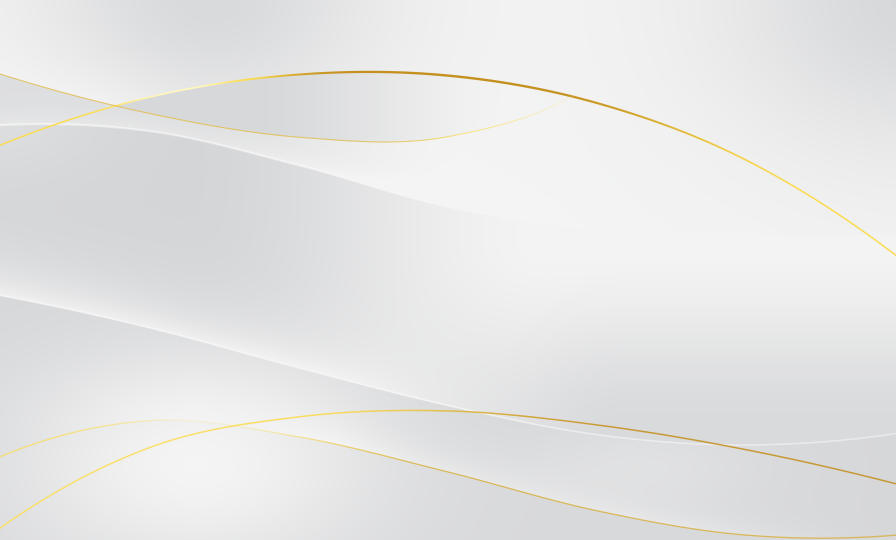
Give the GLSL for this background, as a WebGL 2 fragment shader.

```glsl
#version 300 es
precision highp float;
// Layered silver sheets with soft highlights, crossed by fine gold arcs.
// Each edge is a smooth spline over seven evenly spaced heights; shading is
// a single silver tone built from soft blobs and glows along the edges.

uniform vec2 u_resolution;
out vec4 fragColor;

// Signed distance above a spline, in canvas heights.
float above(vec2 uv, float k[7]) {
    float s = clamp(uv.x, 0.0, 0.9999) * 6.0;
    int i = int(s);
    float t = s - float(i), a = k[i], b = k[i + 1];
    // Quadratic extrapolation supplies the neighbours past both ends.
    float before = i > 0 ? k[max(i - 1, 0)] : 3.0 * (a - b) + k[2];
    float after = i < 5 ? k[min(i + 2, 6)] : 3.0 * (b - a) + k[4];
    float m = 0.5 * (b - before), n = 0.5 * (after - a);
    float c2 = 3.0 * (b - a) - 2.0 * m - n;
    float c3 = 2.0 * (a - b) + m + n;
    float height = a + t * (m + t * (c2 + t * c3));
    float slope = 6.0 * (m + t * (2.0 * c2 + 3.0 * t * c3));
    slope *= u_resolution.y / u_resolution.x;
    return (uv.y - height) / sqrt(1.0 + slope * slope);
}

float blob(vec2 uv, vec2 center, vec2 radius) {
    vec2 q = (uv - center) / radius;
    return exp(-dot(q, q));
}

// Antialiased coverage of the side where d is positive.
float cover(float d) {
    return clamp(d * u_resolution.y + 0.5, 0.0, 1.0);
}

// Antialiased stroke that keeps its weight when thinner than a pixel.
float stroke(float d, float width) {
    float w = width * u_resolution.y;
    return clamp(0.5 * w + 0.5 - abs(d) * u_resolution.y, 0.0, min(w, 1.0));
}

float glow(float d, float reach) {
    return exp(-max(d, 0.0) / reach);
}

// Metal ramp: 0 is deep gold, 0.5 is yellow, 1 is pale shine.
vec3 gold(float shine) {
    vec3 c = mix(vec3(0.77, 0.57, 0.13), vec3(0.98, 0.86, 0.32), smoothstep(0.0, 0.5, shine));
    return mix(c, vec3(1.0, 0.97, 0.74), smoothstep(0.5, 1.0, shine));
}

void main() {
    vec2 uv = gl_FragCoord.xy / u_resolution;
    float x = uv.x;

    // Distances to the gold arcs and sheet edges
    float archTop = above(uv, float[7](0.731, 0.820, 0.862, 0.860, 0.809, 0.703, 0.527));
    float dipTop = above(uv, float[7](0.863, 0.790, 0.746, 0.747, 0.850, 1.13, 1.45));
    float edgeTop = above(uv, float[7](0.768, 0.757, 0.694, 0.618, 0.577, 0.566, 0.566));
    float edgeMid = above(uv, float[7](0.453, 0.393, 0.319, 0.249, 0.195, 0.176, 0.197));
    float archLow = above(uv, float[7](0.022, 0.171, 0.228, 0.239, 0.213, 0.167, 0.104));
    float edgeLow = above(uv, float[7](0.154, 0.221, 0.191, 0.126, 0.054, 0.009, 0.009));

    // Back wall, with a glow over the left end of the dipping arc
    float tone = 0.97 - 0.8 * blob(uv, vec2(0.23, 1.0), vec2(0.19, 0.22))
        - 0.85 * blob(uv, vec2(1.03, 1.0), vec2(0.22, 0.28));
    tone = mix(tone, 0.95, 0.85 * glow(dipTop, 0.06) * (1.0 - smoothstep(0.08, 0.3, x)));

    // Grey lens between the upper arcs, and the band beneath them
    float lens = mix(0.12, 0.97, smoothstep(0.27, 0.58, x));
    tone = mix(tone, lens, cover(-archTop) * cover(dipTop) * (1.0 - smoothstep(0.5, 0.64, x)));
    float band = mix(0.3, 0.98, smoothstep(0.2, 0.52, x)) + 0.3 * glow(edgeTop, 0.025);
    tone = mix(tone, band, cover(-dipTop) * (1.0 - smoothstep(0.5, 0.68, x)));

    // Wide middle sheet
    float sheet = 0.03 + 0.95 * smoothstep(0.2, 0.62, x)
        + 0.25 * blob(uv, vec2(0.0, 0.77), vec2(0.12, 0.1));
    sheet -= 0.8 * smoothstep(0.55, 0.2, uv.y) * smoothstep(0.38, 0.7, x);
    sheet += 0.85 * glow(edgeMid, 0.055) * (1.0 - smoothstep(0.25, 0.56, x));
    tone = mix(tone, sheet, cover(-edgeTop));

    // Lower sheet, lit at the left and along its bottom edge
    sheet = 0.1 + 0.88 * blob(uv, vec2(0.22, 0.2), vec2(0.2, 0.16))
        + 0.28 * blob(uv, vec2(0.72, 0.14), vec2(0.14, 0.08));
    sheet += 0.45 * glow(edgeLow, 0.035) * smoothstep(0.25, 0.4, x) * (1.0 - smoothstep(0.75, 1.0, x));
    tone = mix(tone, sheet, cover(-edgeMid));

    // Bottom sheet
    sheet = 0.15 + 0.84 * blob(uv, vec2(0.22, 0.14), vec2(0.2, 0.2));
    tone = mix(tone, sheet, cover(-edgeLow));

    // Thin bright rims
    tone += 0.45 * stroke(edgeTop, 0.004) * (1.0 - smoothstep(0.45, 0.7, x));
    tone += 0.5 * stroke(edgeMid, 0.003);
    vec3 color = mix(vec3(0.827, 0.831, 0.839), vec3(0.957), clamp(tone, 0.0, 1.0));

    // Gold arcs, with shine and weight varying along each
    float shine = 0.5 * smoothstep(0.55, 0.95, x) + 0.5 * (1.0 - smoothstep(0.2, 0.42, x))
        + 0.5 * blob(vec2(x, 0.0), vec2(0.2, 0.0), vec2(0.07, 1.0));
    float weight = 0.0028 + 0.0017 * blob(vec2(x, 0.0), vec2(0.52, 0.0), vec2(0.25, 1.0));
    color = mix(color, gold(shine), stroke(archTop, weight));
    color = mix(color, gold(0.25 + 0.4 * smoothstep(0.4, 0.65, x)),
        0.75 * stroke(dipTop, 0.002) * (1.0 - smoothstep(0.48, 0.7, x)));
    color = mix(color, gold(0.6 - 0.6 * smoothstep(0.15, 0.8, x)), 0.9 * stroke(archLow, 0.0028));
    float faint = 1.0 - 0.8 * blob(vec2(x, 0.0), vec2(0.23, 0.0), vec2(0.1, 1.0));
    color = mix(color, gold(0.55 - 0.35 * smoothstep(0.2, 0.5, x)), 0.75 * faint * stroke(edgeLow, 0.0025));

    fragColor = vec4(color, 1.0);
}
```
